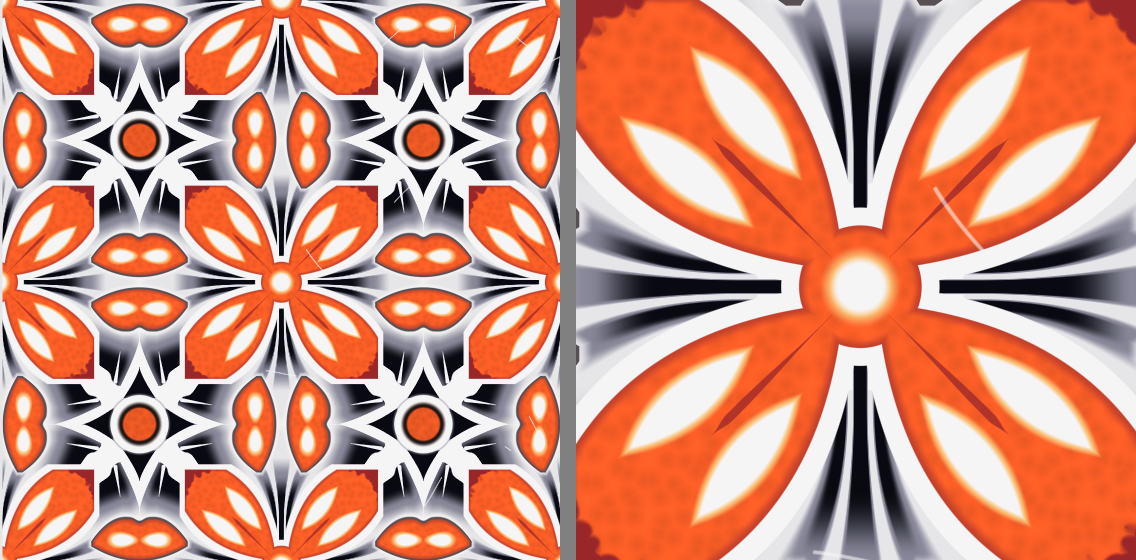
Left: the whole. Right: its middle third, enlarged.
A Shadertoy shader for this pattern:

```glsl
// Glazed tiles, two by two: orange petals, paired-seed pods and inky star arms.

const vec3 WHITE = vec3(.965, .96, .96);
const vec3 GREY = vec3(.53, .53, .60);
const vec3 BLACK = vec3(.035, .04, .065);
const vec3 ORANGE = vec3(.99, .37, .15);
const vec3 MAROON = vec3(.60, .15, .16);
const vec3 PEACH = vec3(.98, .75, .45);

// Soft coverage of a signed distance, in tile units
float fill(float d) {
    float w = 1.5 / iResolution.y;
    return 1. - smoothstep(-w, w, d);
}

vec2 hash2(vec2 p) {
    return fract(sin(vec2(dot(p, vec2(127.1, 311.7)), dot(p, vec2(269.5, 183.3)))) * 43758.5);
}

float cellNoise(vec2 p) {
    float nearest = 1.;
    for (int j = -1; j <= 1; j++)
        for (int i = -1; i <= 1; i++) {
            vec2 o = vec2(i, j);
            nearest = min(nearest, length(o + hash2(floor(p) + o) - fract(p)));
        }
    return nearest;
}

float segment(vec2 p, vec2 a, vec2 b) {
    vec2 d = b - a;
    return length(p - a - d * clamp(dot(p - a, d) / dot(d, d), 0., 1.));
}

vec3 inkRamp(float ink) {
    return mix(mix(WHITE, GREY, smoothstep(0., .5, ink)), BLACK, smoothstep(.5, 1., ink));
}

// White star arm, the ink fan around it and the plumes along the tile edge
vec3 inkwork(vec2 q) {
    float arm = .08 * pow(clamp((.30 - q.x) / .19, 0., 1.2), 1.25);
    float outer = .078 + .85 * (q.x - .14) + .007 * sin(q.x * 95.);
    float fan = max(max(arm - q.y, (q.y - outer) * .75), .135 - q.x);
    float ink = mix(1.05, .12, smoothstep(.19, .34, q.x - .4 * max(q.y - .06, 0.)));
    ink *= mix(.65, 1., smoothstep(0., .035, q.y - arm));
    ink *= fill(fan);
    float finger = segment(q, vec2(.15, .085), vec2(.255, .068)) - .06 * max(.265 - q.x, 0.);
    ink *= 1. - fill(finger);

    // Dark wedge inside the arm
    float wedge = max(q.y - .058 * pow(max((.20 - q.x) / .11, 0.), 1.3), .092 - q.x);
    ink = max(ink, fill(max(wedge, q.x - .20)));

    // Striped plumes flare away from the corner
    float edge = .5 - q.x;
    float s = edge / (.036 + 2.2 * pow(max(.36 - q.y, 0.), 2.));
    float plume = 1. - smoothstep(.17, .27, s);
    plume = max(plume, smoothstep(.36, .50, s) * (1. - smoothstep(.62, 1.05, s)));
    plume *= smoothstep(.07, .30, q.y);
    return inkRamp(max(ink, plume * 1.08));
}

// Two-lobed pod with one pale seed on either side of its axis
vec3 pod(vec3 col, vec2 q, vec3 glaze) {
    float inner = .335 + .014 * exp(-q.y * q.y * 2500.) + 6. * pow(max(q.y - .05, 0.), 2.);
    float d = max(max((inner - q.x) * .8, q.x - .475 + 1.8 * q.y * q.y), q.y - .163);
    col = mix(col, WHITE, .8 * (1. - smoothstep(.008, .024, d)));
    col = mix(col, vec3(.34, .31, .32), fill(d - .007));
    col = mix(col, mix(glaze, vec3(.76, .28, .18), smoothstep(-.016, 0., d)), fill(d));
    vec2 r = q - vec2(.408, .059);
    float seed = (length(r / vec2(.024 + .12 * r.y, .046)) - 1.) * .024;
    col = mix(col, PEACH, 1. - smoothstep(-.002, .008, seed));
    return mix(col, WHITE, 1. - smoothstep(-.007, 0., seed));
}

// Diagonal petal: maroon inner tip, two slim seeds, a central vein
vec3 petal(vec3 col, vec2 q, vec3 glaze, float grain) {
    float u = (q.x + q.y) * .7071, v = abs(q.x - q.y) * .7071;
    float corner = length(q - .5);
    float d = (v - min(u - .226, .113 - 1.55 * (u - .41) * (u - .41))) * .8;
    d = min(d, corner - .072);
    col = mix(col, WHITE, fill(d - .021));
    vec3 skin = mix(glaze, vec3(.76, .25, .17), smoothstep(-.012, 0., d));
    skin = mix(skin, MAROON, 1. - smoothstep(.263, .275, u - .35 * v + .025 * (grain - .5)));
    float vein = v - .005 * smoothstep(.66, .50, u) * smoothstep(.46, .49, u);
    skin = mix(skin, MAROON, .75 * fill(vein) * step(.46, u) * step(u, .66));

    float along = u - .468;
    float seed = abs(v - .049 + .09 * along) - .027 * (1. - pow(along / .093, 2.));
    skin = mix(skin, PEACH, 1. - smoothstep(-.001, .008, seed));
    skin = mix(skin, WHITE, 1. - smoothstep(-.006, .001, seed));
    skin = mix(skin, PEACH, 1. - smoothstep(.032, .050, corner));
    skin = mix(skin, WHITE, 1. - smoothstep(.026, .038, corner));
    return mix(col, skin, fill(d));
}

void mainImage(out vec4 fragColor, in vec2 fragCoord) {
    vec2 uv = fragCoord / iResolution.y;
    vec2 p = fract((uv - vec2(.5026, .496)) / .507) - .5;
    vec2 q = abs(p);
    q = vec2(max(q.x, q.y), min(q.x, q.y)); // eightfold mirror

    float grain = cellNoise(uv * 85.);
    vec3 glaze = ORANGE * (.93 + .13 * grain);
    vec3 col = pod(inkwork(q), q, glaze);
    col = petal(col, q, glaze, grain);

    // Centre button in a soft dark ring
    float r = length(p);
    col = mix(col, GREY, .5 * (1. - smoothstep(.104, .112, r)));
    col = mix(col, WHITE, fill(r - .103));
    col = mix(col, vec3(.13, .09, .08), 1. - smoothstep(.066, .083, r));
    col = mix(col, glaze * .94, 1. - smoothstep(.054, .063, r));

    // Fine scratches, mostly toward the right
    for (int i = 0; i < 11; i++) {
        vec2 h = hash2(vec2(i, 7)), k = hash2(vec2(i, 19)) - .5;
        vec2 a = vec2(1. - .6 * h.x * h.x, .12 + .86 * h.y);
        float d = segment(uv + .003 * sin(uv.yx * 50.), a, a + k * .13);
        col = mix(col, WHITE, .6 * (1. - smoothstep(.0004, .0018, d)));
    }
    col = mix(col, vec3(.9), 1. - smoothstep(.003, .006, uv.x));
    fragColor = vec4(col, 1.);
}
```
